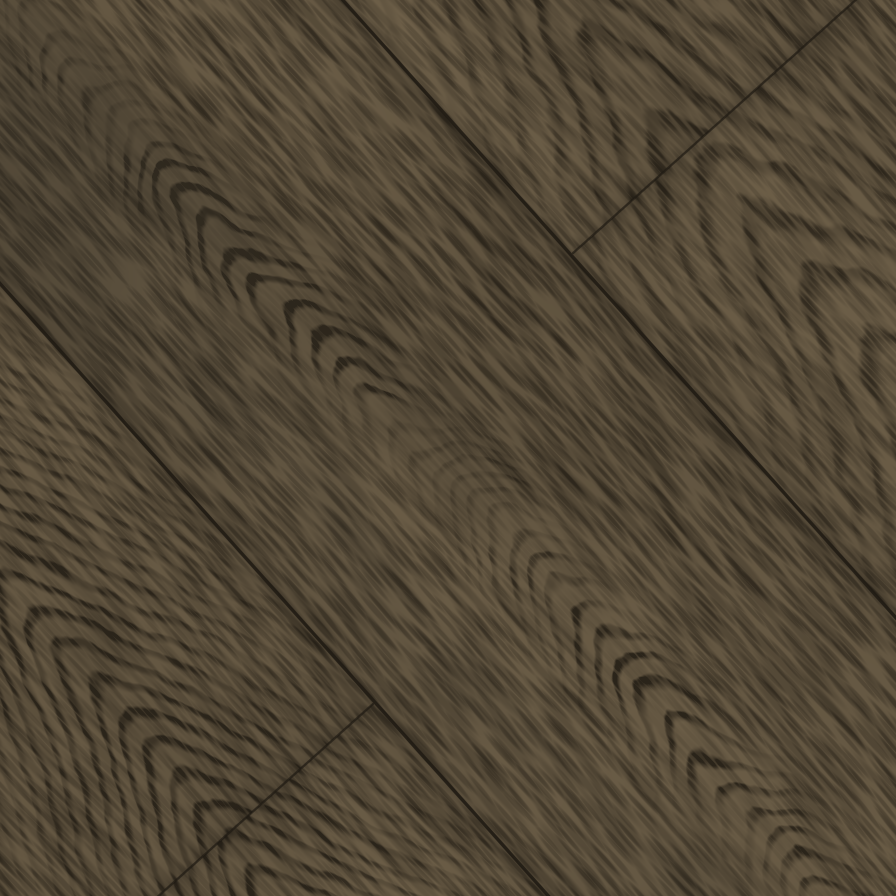
Write a WebGL 1 fragment shader that draws this texture.

```glsl
precision highp float;

uniform vec2 u_resolution;

const vec2 ALONG = vec2(0.667, -0.745);
const vec2 ACROSS = vec2(0.745, 0.667);
const float PLANK_WIDTH = 0.496;
const float PLANK_LENGTH = 2.2;
const float FIRST_SEAM = 0.456;

const vec3 PALE_OAK = vec3(0.432, 0.376, 0.286);
const vec3 DARK_GRAIN = vec3(0.190, 0.162, 0.118);
const vec3 GREY_STAIN = vec3(0.275, 0.252, 0.205);
const vec3 SEAM_COLOR = vec3(0.125, 0.105, 0.075);

float hash(vec2 p) {
  return fract(sin(dot(p, vec2(127.1, 311.7))) * 43758.5);
}

// Distance to the nearest jittered cell point
float cellular(vec2 p) {
  vec2 cell = floor(p);
  float nearest = 2.0;
  for (int j = -1; j <= 1; j++) {
    for (int i = -1; i <= 1; i++) {
      vec2 c = cell + vec2(float(i), float(j));
      vec2 point = c + vec2(hash(c), hash(c + 17.3));
      nearest = min(nearest, distance(p, point));
    }
  }
  return nearest;
}

// Layered, rotated sines, roughly -1 to 1
float waves(vec2 p) {
  float sum = 0.0;
  float amp = 0.55;
  for (int i = 0; i < 4; i++) {
    sum += amp * sin(p.x + 1.4 * sin(p.y * 1.1 + float(i)));
    p = mat2(1.5, 1.1, -1.1, 1.5) * p + 2.3;
    amp *= 0.55;
  }
  return sum;
}

// Short dark dashes stretched along the grain
float pores(vec2 grain, vec2 density) {
  return 1.0 - smoothstep(0.2, 0.56, cellular(grain * density));
}

// Nested arches: straight flanks, rounded tips pointing up the board
float growthRings(vec2 grain, float offset, float flank, float tip, float wobble) {
  float phase = flank * sqrt(offset * offset + 0.0005) - tip * grain.x;
  phase += wobble * waves(grain * vec2(9.0, 15.0));
  phase += 0.10 * waves(grain * vec2(50.0, 110.0));
  float ring = fract(phase);
  return smoothstep(0.42, 0.74, ring) * (1.0 - smoothstep(0.82, 0.98, ring));
}

float seamMask(float d, float halfWidth, float pixel) {
  return 1.0 - smoothstep(halfWidth - pixel, halfWidth + pixel, d);
}

// Darkening of one board; local is (along, offset from the centre line)
float boardGrain(vec2 local, float row, float seed) {
  float wide = mod(row, 2.0);
  float right = clamp(row, 0.0, 1.0);
  vec2 grain = local + vec2(seed * 9.0, seed * 5.0);
  grain.y += 0.006 * waves(grain * vec2(4.0, 6.0));

  // Heart of the board, broken into patches on narrow hearts
  float offset = local.y + 0.02 + 0.045 * row;
  offset += mix(0.018, 0.012, wide) * waves(vec2(grain.x * 5.0, seed * 6.0));
  float heartWidth = mix(0.044, 0.165, wide);
  float heart = exp(-offset * offset / (heartWidth * heartWidth));
  float size = 1.0 - 0.45 * right;
  float rings = growthRings(grain, offset, 52.0 * size,
                            mix(27.0, 20.0, wide) * size, mix(1.0, 0.4, wide));
  float patches = smoothstep(-0.4, 0.4, waves(grain * vec2(9.0, 14.0) + 3.0));
  float ringStrength = mix(0.2 + 0.75 * patches, 0.62 - 0.15 * right, wide);

  // Fine open pores, calmer in the heart, and sparse long streaks
  float fine = pores(grain, vec2(17.0, 165.0));
  float coarse = pores(grain + 4.7, vec2(8.0, 92.0));
  float streak = smoothstep(0.3, 0.12, cellular(grain * vec2(4.5, 48.0) + 9.1));
  float calm = 1.0 - mix(0.65, 0.4, wide) * heart;
  float poreShade = (0.33 * fine + 0.27 * coarse + 0.22 * streak) * calm;
  return poreShade + rings * heart * ringStrength * (0.7 + 0.5 * fine);
}

void main() {
  vec2 p = gl_FragCoord.xy / u_resolution;
  float pixel = 0.7 / min(u_resolution.x, u_resolution.y);
  float along = dot(p, ALONG);
  float across = (dot(p, ACROSS) - FIRST_SEAM) / PLANK_WIDTH;

  // Staggered plank layout
  float row = floor(across);
  float joint = 0.005 - 0.113 * row + 0.5 * PLANK_LENGTH * mod(row + 1.0, 2.0);
  float run = (along - joint) / PLANK_LENGTH;
  float seed = hash(vec2(row, floor(run)) + 5.0);
  vec2 local = vec2(along, (fract(across) - 0.5) * PLANK_WIDTH);

  // Grain, broad stain and tone of each board
  float blotch = waves(local * vec2(3.5, 9.0) + seed * 8.0);
  float narrow = 1.0 - mod(row, 2.0);
  float stain = narrow * smoothstep(0.0, 0.9, 0.5 * blotch + 0.7 - 5.0 * abs(local.y + 0.14));
  float shade = 0.17 + boardGrain(local, row, seed);
  shade += 0.10 * blotch - 0.06 * row * row + 0.08 * (seed - 0.5) + 0.10 * stain;
  vec3 color = mix(PALE_OAK, DARK_GRAIN, clamp(shade, 0.0, 1.1));
  color = mix(color, GREY_STAIN, 0.25 * stain);

  // Bevelled edges and dark gaps
  float sideGap = (0.5 - abs(fract(across) - 0.5)) * PLANK_WIDTH;
  float endGap = (0.5 - abs(fract(run) - 0.5)) * PLANK_LENGTH;
  color *= 1.0 - 0.16 * exp(-min(sideGap, endGap) / 0.012);
  float gap = max(seamMask(sideGap, 0.0019, pixel), 0.8 * seamMask(endGap, 0.0013, pixel));
  gl_FragColor = vec4(mix(color, SEAM_COLOR, 0.9 * gap), 1.0);
}
```
